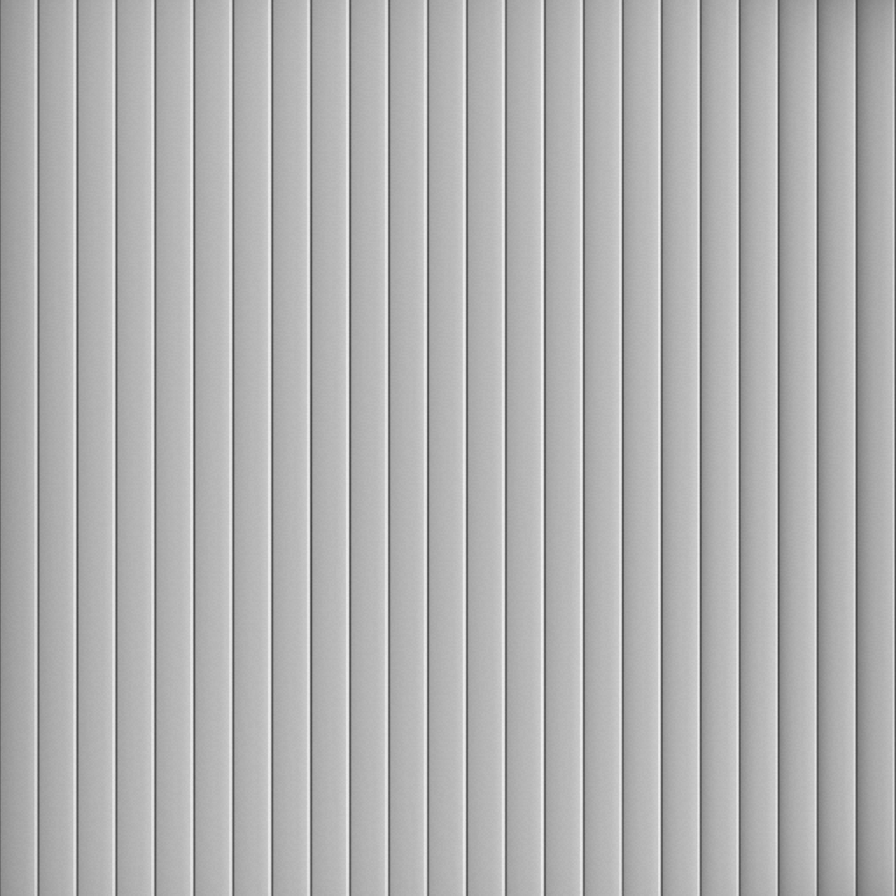
A WebGL 1 fragment shader for this texture:

```glsl
precision highp float;
// Twenty-three vertical pale grey slats, each a soft left-to-right gradient
// ending in a bright raised lip and a thin dark seam. Shading deepens toward
// the right; slow noise varies the seams and fine grain covers the surface.

uniform vec2 u_resolution;

const float SLATS = 23.0;
const float GRAIN_CELLS = 512.0;
const vec3 SEAM_COLOR = vec3(0.27);
const vec3 LIP_COLOR = vec3(0.93);

float hash(vec2 p) {
    return fract(sin(dot(p, vec2(127.1, 311.7))) * 43758.5453);
}

float valueNoise(vec2 p) {
    vec2 cell = floor(p);
    vec2 f = fract(p);
    f = f * f * (3.0 - 2.0 * f);
    float low = mix(hash(cell), hash(cell + vec2(1.0, 0.0)), f.x);
    float high = mix(hash(cell + vec2(0.0, 1.0)), hash(cell + vec2(1.0, 1.0)), f.x);
    return mix(low, high, f.y);
}

// Box-filtered coverage of a line with the given half width.
float lineCoverage(float d, float halfWidth, float blur) {
    float right = min(d + 0.5 * blur, halfWidth);
    float left = max(d - 0.5 * blur, -halfWidth);
    return max(right - left, 0.0) / blur;
}

// Brightness across one slat, u from 0 to 1; tilt strengthens the relief.
float slatShade(float u, float tilt) {
    float shade = mix(0.675, 0.725, smoothstep(0.0, 0.65, u));
    shade += 0.055 * smoothstep(0.6, 0.92, u);
    shade -= (0.03 + 0.17 * tilt) * exp(-u * mix(9.0, 4.5, tilt));
    return shade + 0.02 * tilt * u;
}

// Falloff toward the canvas borders, strongest in the right corners.
float edgeLight(vec2 uv) {
    float light = 1.0 - 0.13 * exp(-uv.x * 18.0);
    light -= 0.07 * exp(-(1.0 - uv.x) * 16.0);
    float ends = exp(-(1.0 - uv.y) * 22.0) + 0.6 * exp(-uv.y * 22.0);
    return light - ends * (0.04 + 0.12 * smoothstep(0.75, 1.0, uv.x));
}

void main() {
    vec2 uv = gl_FragCoord.xy / u_resolution;
    float x = uv.x * SLATS + 0.01;
    float u = fract(x);
    float seamIndex = floor(x + 0.5);
    float seamDistance = x - seamIndex;
    float blur = max(SLATS / u_resolution.x, 0.035);
    float tilt = smoothstep(0.5, 1.0, uv.x);

    // Slat body
    vec3 color = vec3(slatShade(u, tilt));

    // Bright lip just left of each seam, narrower toward the right
    float lipOffset = mix(0.075, 0.055, tilt);
    float lipWidth = mix(0.034, 0.022, tilt);
    float lip = lineCoverage(seamDistance + lipOffset, lipWidth, blur);
    float lipStrength = 0.78 + 0.18 * hash(vec2(seamIndex, 4.0));
    color = mix(color, LIP_COLOR, lip * lipStrength);

    // Dark seam with slow variation along its length
    float seam = lineCoverage(seamDistance, 0.024, blur);
    float wear = valueNoise(vec2(seamIndex * 7.3, uv.y * 3.0));
    float middle = 1.0 - pow(abs(2.0 * uv.y - 1.0), 2.0);
    float seamStrength = 0.72 + 0.16 * wear + 0.12 * middle;
    color = mix(color, SEAM_COLOR, seam * seamStrength);

    // Border falloff and fine grain
    color *= edgeLight(uv);
    color += 0.02 * (hash(floor(uv * GRAIN_CELLS)) - 0.5);

    gl_FragColor = vec4(clamp(color, 0.0, 1.0), 1.0);
}
```
